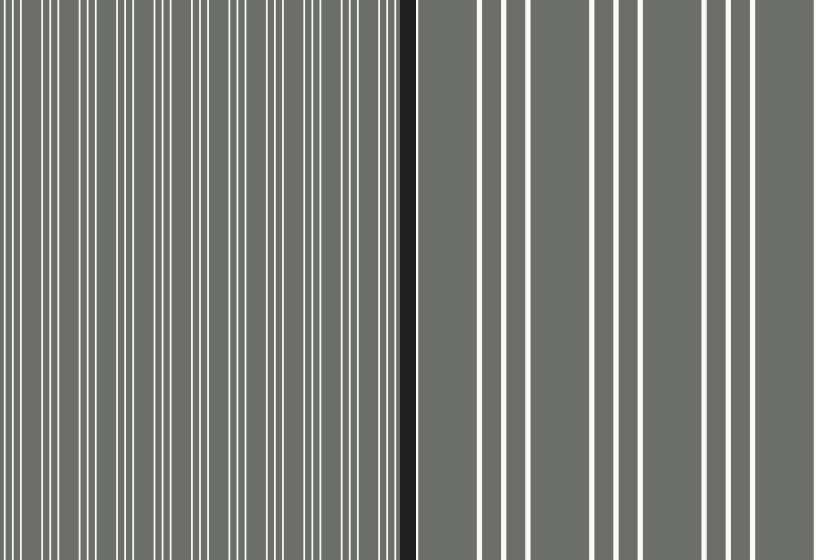
Left: the whole. Right: its middle third, enlarged.
Give the GLSL for this pattern, as a Shadertoy shader.

```glsl
// Eleven groups of three fine off-white vertical pinstripes on a warm grey ground.

const float GROUP_PERIOD = 0.0936;  // distance between group centres, in canvas widths
const float LINE_SPACING = 0.0202;  // distance between lines of one group
const float LINE_WIDTH   = 0.0044;
const vec3  GROUND_GREY  = vec3(0.42, 0.43, 0.41);
const vec3  LINE_WHITE   = vec3(0.975, 0.98, 0.96);

// Signed offset from the nearest multiple of the period
float repeatCentred(float x, float period) {
    return x - period * round(x / period);
}

// Distance to the nearest of three evenly spaced lines
float tripleLineDistance(float x, float spacing) {
    float nearestLine = spacing * clamp(round(x / spacing), -1.0, 1.0);
    return abs(x - nearestLine);
}

// Share of a pixel covered by a line of the given width
float lineCoverage(float dist, float width, float pixel) {
    float right = min(dist + 0.5 * pixel, 0.5 * width);
    float left = max(dist - 0.5 * pixel, -0.5 * width);
    return clamp((right - left) / pixel, 0.0, 1.0);
}

void mainImage(out vec4 fragColor, in vec2 fragCoord) {
    float pixel = 1.0 / iResolution.x;
    float x = fragCoord.x * pixel - 0.5;

    // Groups mirror about the canvas centre
    float groupX = repeatCentred(x, GROUP_PERIOD);
    float dist = tripleLineDistance(groupX, LINE_SPACING);
    float coverage = lineCoverage(dist, LINE_WIDTH, pixel);

    fragColor = vec4(mix(GROUND_GREY, LINE_WHITE, coverage), 1.0);
}
```
